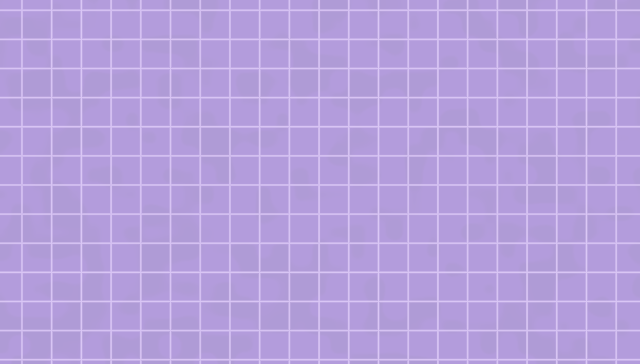
A WebGL 2 fragment shader for this pattern:

```glsl
#version 300 es
precision highp float;
// Draws a lavender sheet ruled with a fine, pale square grid.

uniform vec2 u_resolution;
out vec4 outColor;

const vec2  REPEATS      = vec2(21.54, 12.5);     // cells across and down
const vec2  FIRST_LINE   = vec2(0.0343, 0.0118);  // lowest-left lines, canvas fraction
const float LINE_WIDTH   = 0.0026;                // in canvas widths
const float LINE_FADE    = 0.12;                  // strength lost by the faintest line
const float MOTTLE_SCALE = 34.0;                  // paper patches per canvas width
const vec3  PAPER        = vec3(0.702, 0.612, 0.862);
const vec3  PAPER_SHADE  = vec3(0.688, 0.607, 0.838);
const vec3  LINE_COLOR   = vec3(0.860, 0.785, 0.965);

float hash(vec2 p) {
    vec3 q = fract(vec3(p.xyx) * 0.1031);
    q += dot(q, q.yzx + 33.33);
    return fract((q.x + q.y) * q.z);
}

float valueNoise(vec2 p) {
    vec2 cell = floor(p);
    vec2 f = fract(p);
    f = f * f * (3.0 - 2.0 * f);
    float low  = mix(hash(cell), hash(cell + vec2(1.0, 0.0)), f.x);
    float high = mix(hash(cell + vec2(0.0, 1.0)), hash(cell + vec2(1.0)), f.x);
    return mix(low, high, f.y);
}

// Soft coverage of the nearest vertical (x) and horizontal (y) line.
vec2 gridLines(vec2 uv, vec2 canvasSize, float pixel) {
    vec2 grid = (uv - FIRST_LINE) * REPEATS;
    vec2 index = floor(grid + 0.5);
    vec2 dist = abs(grid - index) / REPEATS * canvasSize;
    vec2 coverage = 1.0 - smoothstep(0.0, max(LINE_WIDTH, pixel), dist);
    vec2 fade = vec2(hash(vec2(index.x + 7.0, 3.0)), hash(vec2(index.y + 7.0, 41.0)));
    return coverage * (1.0 - LINE_FADE * fade);
}

void main() {
    vec2 uv = gl_FragCoord.xy / u_resolution;
    vec2 canvasSize = u_resolution / u_resolution.x;

    // Paper with a faint mottling
    float mottle = valueNoise(uv * canvasSize * MOTTLE_SCALE);
    vec3 color = mix(PAPER, PAPER_SHADE, smoothstep(0.50, 0.70, mottle));

    // Ruled lines
    vec2 lines = gridLines(uv, canvasSize, 1.0 / u_resolution.x);
    color = mix(color, LINE_COLOR, max(lines.x, lines.y));

    outColor = vec4(color, 1.0);
}
```
